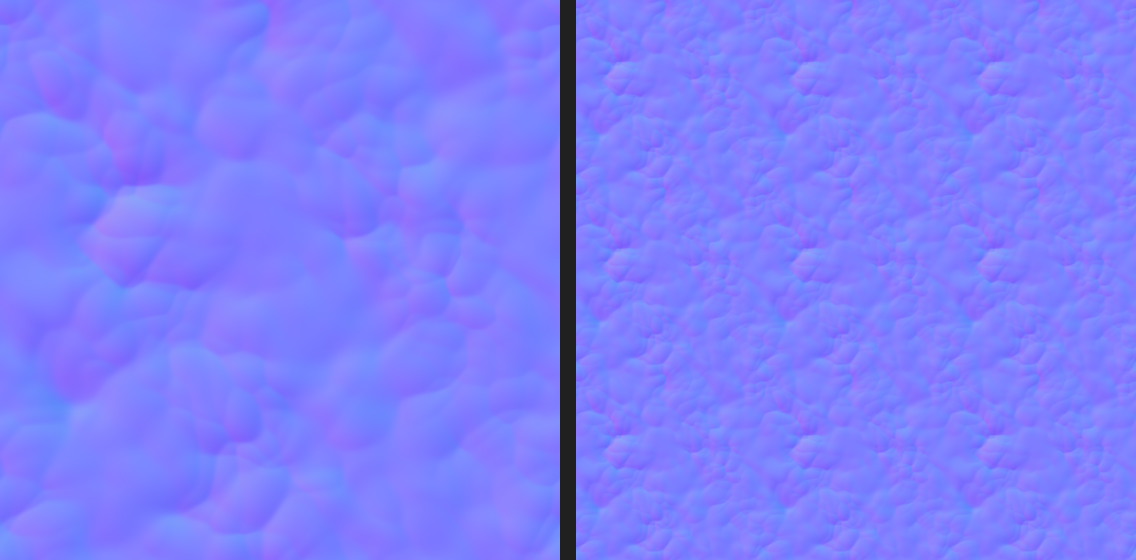
Left: one tile. Right: repeated 3 by 3.
Write a WebGL 1 fragment shader that draws this texture map.

```glsl
precision highp float;
// Tileable normal map of a softly dented surface: shallow dishes meeting in rounded ridges.

uniform vec2 u_resolution;

const float TAU = 6.2831853;
const float COARSE_CELLS = 6.0;    // whole cells per tile
const float MEDIUM_CELLS = 10.0;
const float FINE_CELLS = 17.0;
const float COARSE_SLOPE = 0.050;
const float MEDIUM_SLOPE = 0.090;
const float FINE_SLOPE = 0.062;
const float SOFT_RIDGE = 4.5;      // blend sharpness between dishes
const float SHARP_RIDGE = 17.0;
const float JITTER = 0.9;
const float WARP = 0.013;

vec3 hash3(vec2 cell, float seed) {
  vec3 q = vec3(dot(cell, vec2(127.1, 311.7)),
                dot(cell, vec2(269.5, 183.3)),
                dot(cell, vec2(419.2, 371.9)));
  return fract(sin(q + seed * 17.3) * 43758.547);
}

// Layered sines with whole frequencies, so the result wraps.
vec2 waves(vec2 uv) {
  vec2 a = sin(TAU * vec2(2.0 * uv.y + uv.x, 2.0 * uv.x - uv.y) + vec2(0.7, 2.9));
  vec2 b = sin(TAU * vec2(4.0 * uv.y - 3.0 * uv.x, 3.0 * uv.x + 4.0 * uv.y) + 2.0 * a.yx);
  vec2 c = sin(TAU * vec2(7.0 * uv.y + 2.0 * uv.x, 8.0 * uv.x - 3.0 * uv.y) + b.yx);
  return a + 0.6 * b + 0.25 * c;
}

// Gradient of a smooth minimum over weighted squared distances to cell sites.
vec2 dishSlope(vec2 uv, float cells, float sharpness, float seed) {
  vec2 p = uv * cells;
  vec2 base = floor(p);
  vec2 slopeSum = vec2(0.0);
  float weightSum = 0.0;
  for (int j = -2; j <= 2; j++) {
    for (int i = -2; i <= 2; i++) {
      vec2 cell = base + vec2(float(i), float(j));
      vec3 rnd = hash3(mod(cell, cells), seed);
      vec2 toPoint = p - cell - 0.5 - JITTER * (rnd.xy - 0.5);
      float steepness = mix(0.75, 1.25, rnd.z);
      float depth = 0.25 * fract(rnd.z * 7.31);
      float weight = exp(-sharpness * (steepness * dot(toPoint, toPoint) + depth));
      slopeSum += weight * 2.0 * steepness * toPoint;
      weightSum += weight;
    }
  }
  return slopeSum / max(weightSum, 1e-20);
}

void main() {
  vec2 uv = gl_FragCoord.xy / u_resolution;
  vec2 bend = waves(uv);
  vec2 p = uv + WARP * bend;

  // Ridges are crisp in some regions and melted in others.
  float crispness = smoothstep(-0.9, 1.6, waves(uv.yx + 0.37).x);
  float sharpness = mix(SOFT_RIDGE, SHARP_RIDGE, crispness);
  float relief = mix(0.8, 1.25, smoothstep(-1.2, 1.2, bend.y));

  vec2 slope = COARSE_SLOPE * dishSlope(p, COARSE_CELLS, sharpness * 1.3, 1.0)
             + MEDIUM_SLOPE * dishSlope(p + 0.31, MEDIUM_CELLS, sharpness, 2.0)
             + FINE_SLOPE * dishSlope(p + 0.17, FINE_CELLS, sharpness * 0.8, 3.0);
  slope *= relief;

  // Encode the normal, with green pointing down the tile.
  vec3 normal = normalize(vec3(-slope.x, slope.y, 1.0));
  gl_FragColor = vec4(0.5 + 0.5 * normal, 1.0);
}
```
